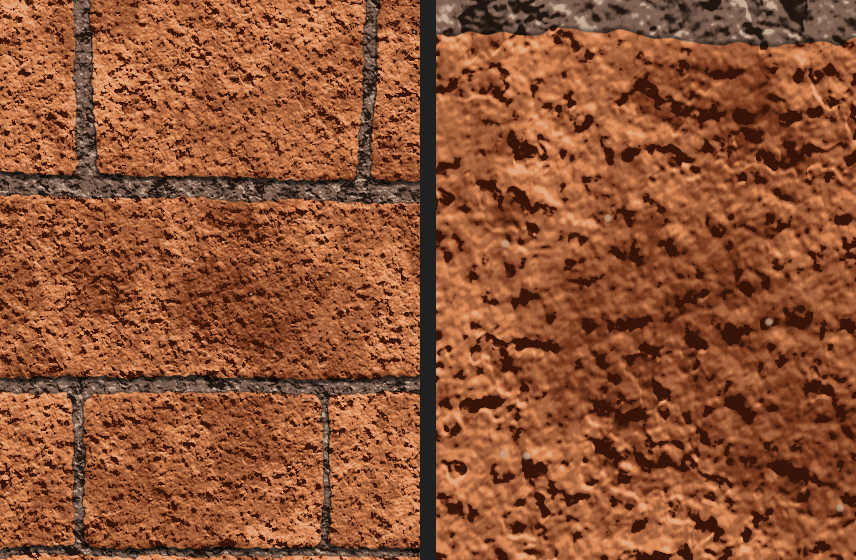
Left, the full canvas; right, a detail of the centre.
Give the GLSL for this texture, as a Shadertoy shader.

```glsl
float hash(vec2 p) {
    vec3 q = fract(p.xyx * vec3(.1031, .1030, .0973));
    q += dot(q, q.yzx + 33.33);
    return fract((q.x + q.y) * q.z);
}

float noise(vec2 p) {
    vec2 i = floor(p), f = fract(p);
    f = f * f * (3. - 2. * f);
    return mix(mix(hash(i), hash(i + vec2(1, 0)), f.x),
               mix(hash(i + vec2(0, 1)), hash(i + 1.), f.x), f.y);
}

float fbm(vec2 p, int octaves) {
    float sum = 0., amp = .5;
    for (int i = 0; i < octaves; i++) {
        p = mat2(.8, .6, -.6, .8) * p * 2.03 + 17.3;
        sum += amp * noise(p);
        amp *= .55;
    }
    return sum;
}

// Rounded grains, one per jittered cell
float lumps(vec2 p) {
    vec2 i = floor(p), f = fract(p);
    float nearest = 1.;
    for (int y = -1; y <= 1; y++)
        for (int x = -1; x <= 1; x++) {
            vec2 n = vec2(x, y), c = i + n;
            vec2 r = n + vec2(hash(c + 31.), hash(c + 77.)) - f;
            nearest = min(nearest, dot(r, r));
        }
    return 1. - sqrt(nearest);
}

// Granular surface with ragged cavities
float relief(vec2 p) {
    float cavity = smoothstep(.59, .67, fbm(p * 15. + 51., 4));
    vec2 bent = p + .008 * vec2(noise(p * 60.), noise(p * 60. + 33.));
    return .5 * fbm(p * 24., 4) + .18 * lumps(bent * 55.) + .11 * lumps(bent * 118. + 9.) - .15 * cavity;
}

// Signed distance to the brick of this cell, then its row and column
vec3 brick(vec2 p) {
    const float low[4] = float[4](-1., .031, .435, .912);
    const float high[4] = float[4](.010, .397, .859, 2.);
    p.y += .02 * (p.x - .5) * smoothstep(.5, .85, p.y);
    int row = int(step(.021, p.y) + step(.416, p.y) + step(.886, p.y));

    // Header rows have two upright joints, stretcher rows none in view
    bool top = row == 3;
    vec2 seam = top ? vec2(.206, .868) + (p.y - .9) * vec2(-.023, .05) : vec2(.188, .775);
    vec2 gap = top ? vec2(.023, .016) : vec2(.013, .009);
    float left = -1., right = 2., col = 0.;
    if (row % 2 == 1) {
        col = step(seam.x, p.x) + step(seam.y, p.x);
        if (col > 1.5) left = seam.y + gap.y;
        else if (col > .5) { left = seam.x + gap.x; right = seam.y - gap.y; }
        else right = seam.x - gap.x;
    }
    vec2 a = vec2(left, low[row]), b = vec2(right, high[row]);
    vec2 q = abs(p - .5 * (a + b)) - .5 * (b - a) + .022;
    float d = length(max(q, 0.)) + min(max(q.x, q.y), 0.) - .022;
    return vec3(d, float(row), col);
}

// Fired clay from shadow to sunlit grain
vec3 clay(float t) {
    vec3 c = mix(vec3(.22, .08, .03), vec3(.48, .23, .12), smoothstep(0., .3, t));
    c = mix(c, vec3(.66, .39, .24), smoothstep(.25, .5, t));
    c = mix(c, vec3(.85, .53, .33), smoothstep(.48, .7, t));
    return mix(c, vec3(.89, .66, .50), smoothstep(.7, .9, t));
}

void mainImage(out vec4 fragColor, in vec2 fragCoord) {
    vec2 p = fragCoord / iResolution.x;
    float px = 1. / iResolution.x;
    vec2 sun = vec2(.3, .95);

    // Crumbling outlines
    vec2 w = p + .010 * (vec2(noise(p * 13.), noise(p * 13. + 40.)) - .5)
               + .008 * (vec2(noise(p * 75.), noise(p * 75. + 90.)) - .5);
    vec3 cell = brick(w);
    float d = cell.x;

    // Grain slopes and the short shadows they cast
    float h = relief(p), slope = 0., block = 0.;
    for (float i = 1.; i < 4.; i++) {
        float rise = relief(p + sun * .0035 * i) - h;
        if (i < 1.5) slope = -rise;
        block = max(block, rise - .026 * i);
    }
    float tone = .60 + slope * 2.5 + (h - .40) * .7 - .40 * smoothstep(.035, .085, block);

    // Uneven firing, smooth dark skin and bevelled edges
    float worn = smoothstep(.52, .60, fbm(p * 3.5 + cell.zy * 11. + 5., 6));
    float bevel = clamp((brick(w + sun * .007).x - d) / .007, -1., 1.);
    tone += (fbm(p * 3. + cell.yz * 7.3, 4) - .5) * .45;
    tone = mix(tone, .34 + .6 * (tone - .55), .55 * worn);
    tone += .07 * (hash(cell.yz + 3.) - .5) - (cell.y == 2. ? .08 : 0.);
    tone += bevel * .16 * smoothstep(-.020, -.003, d) + .14 * (noise(p * 240.) - .5);
    vec3 brickColor = clay(tone);

    // Sparse pale mineral flecks
    vec2 g = p * 48., id = floor(g);
    vec2 spot = .3 + .4 * vec2(hash(id + 7.), hash(id + 19.));
    float fleck = step(.975, hash(id)) * smoothstep(.2, .08, length(fract(g) - spot));
    brickColor = mix(brickColor, vec3(.80, .70, .60), fleck * .7);

    // Coarse mortar, shaded below the bricks
    float m = .48 + slope * 2.6 + (h - .40) * 1.6;
    vec3 mortar = mix(vec3(.13, .085, .06), vec3(.50, .38, .32), smoothstep(.1, .55, m));
    mortar = mix(mortar, vec3(.78, .68, .59), smoothstep(.62, .95, m));
    mortar *= 1. - .6 * smoothstep(.004, -.004, brick(w + sun * .011).x);
    mortar *= mix(.6, 1., smoothstep(0., .005, d));

    fragColor = vec4(mix(brickColor, mortar, smoothstep(-px, px, d)), 1.);
}
```
